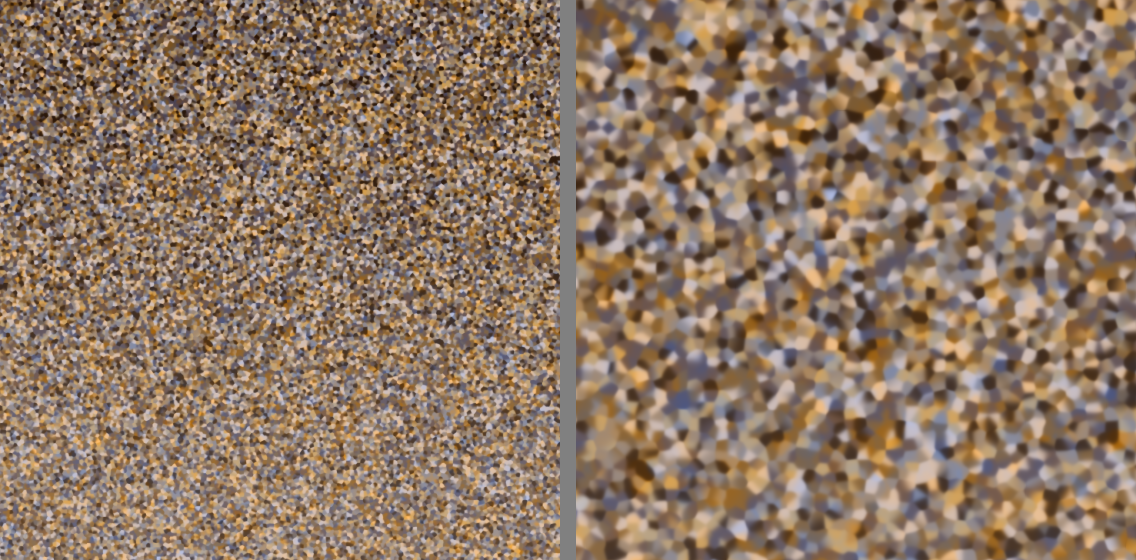
Left: the whole. Right: its middle third, enlarged.
This texture is drawn by a Shadertoy shader. Its source:

```glsl
// Coarse sand: soft tan, ochre and slate grains, darker and harsher towards the top.

const float GRAINS = 168.0;         // fine grains across the canvas
const float TINT_GRAINS = 112.0;    // colour patches across the canvas
const float PEBBLES = 34.0;         // pebble cells across the canvas
const float PEBBLE_CHANCE = 0.02;
const float SOFTNESS = 4.4;         // higher gives crisper grain edges
const float TINT_AMOUNT = 0.36;     // spread between ochre and slate
const float COOL_SHARE = 0.8;       // strength of slate against ochre
const float CONTRAST_BOTTOM = 1.08;
const float CONTRAST_TOP = 1.46;
const float LIGHT_BOTTOM = 0.045;
const float LIGHT_TOP = -0.05;
const vec3 MEAN_COLOR = vec3(0.56, 0.473, 0.402);
const vec3 WARM_AXIS = vec3(0.38, 0.0, -0.58);
const vec3 PEBBLE_COLOR = vec3(0.74, 0.74, 0.75);

// Sand colours, with the share of grains in the fourth component
const vec4 SAND[6] = vec4[6](
    vec4(0.59, 0.52, 0.47, 0.24),
    vec4(0.43, 0.36, 0.35, 0.19),
    vec4(0.51, 0.40, 0.28, 0.18),
    vec4(0.78, 0.69, 0.63, 0.15),
    vec4(0.71, 0.60, 0.45, 0.13),
    vec4(0.31, 0.23, 0.17, 0.11));

// Integer hash of a cell and a layer number, giving three values in 0..1
vec3 hash3(vec2 cell, int layer) {
    uvec3 v = uvec3(ivec3(ivec2(cell) + 64, layer));
    v = v * 1664525u + 1013904223u;
    v.x += v.y * v.z; v.y += v.z * v.x; v.z += v.x * v.y;
    v ^= v >> 16u;
    v.x += v.y * v.z; v.y += v.z * v.x; v.z += v.x * v.y;
    return vec3(v >> 8u) / 16777216.0;
}

// Picks a sand colour according to the shares
vec3 sandColor(float pick) {
    float total = 0.0;
    for (int i = 0; i < 6; i++) {
        total += SAND[i].a;
        if (pick < total) return SAND[i].rgb;
    }
    return SAND[0].rgb;
}

// Smooth cellular noise: blended grain colour in rgb, warm or cool tint in a
vec4 softGrains(vec2 p, int layer) {
    vec2 base = floor(p);
    vec4 sum = vec4(0.0);
    float weightSum = 0.0;
    for (int y = -1; y <= 1; y++) {
        for (int x = -1; x <= 1; x++) {
            vec2 cell = base + vec2(x, y);
            vec3 place = hash3(cell, layer);
            vec3 look = hash3(cell, layer + 1);
            vec2 d = p - cell - 0.5 - 0.9 * (place.xy - 0.5);
            float weight = exp(-SOFTNESS * dot(d, d) + 1.6 * place.z);
            float tint = look.y + look.z - 1.0;
            sum += weight * vec4(sandColor(look.x), tint);
            weightSum += weight;
        }
    }
    return sum / weightSum;
}

// Layered sines for faint large blotches
float blotches(vec2 p) {
    float sum = 0.0;
    float amplitude = 0.5;
    for (int i = 0; i < 4; i++) {
        p = mat2(0.8, 0.6, -0.6, 0.8) * p * 1.7 + 1.3;
        sum += amplitude * sin(p.x + 1.5 * sin(p.y)) * cos(p.y * 0.9);
        amplitude *= 0.75;
    }
    return sum;
}

// Coverage of rare pale pebbles
float pebbles(vec2 p) {
    vec2 cell = floor(p);
    vec3 place = hash3(cell, 9);
    vec3 look = hash3(cell, 10);
    vec2 d = p - cell - mix(vec2(0.35), vec2(0.65), place.xy);
    d.x *= mix(0.8, 1.4, look.x);
    float radius = mix(0.1, 0.2, look.y);
    return step(place.z, PEBBLE_CHANCE) * (1.0 - smoothstep(radius - 0.08, radius + 0.06, length(d)));
}

void mainImage(out vec4 fragColor, in vec2 fragCoord) {
    vec2 uv = fragCoord / iResolution.y;

    // Fine grains carry the light, coarser ones the tint
    vec4 fine = softGrains(uv * GRAINS, 1);
    float tint = softGrains(uv * TINT_GRAINS, 5).a + 0.5 * fine.a;
    tint *= tint < 0.0 ? COOL_SHARE : 1.0;
    float patches = blotches(uv * 9.0);

    // Contrast and light change from bottom to top
    float height = smoothstep(0.0, 1.0, uv.y);
    vec3 color = MEAN_COLOR + (fine.rgb - MEAN_COLOR) * mix(CONTRAST_BOTTOM, CONTRAST_TOP, height);
    color += mix(LIGHT_BOTTOM, LIGHT_TOP, height) + 0.01 * patches;
    float brightness = dot(color, vec3(0.3, 0.59, 0.11));
    color += WARM_AXIS * (TINT_AMOUNT * tint + 0.01 * patches) * smoothstep(0.0, 0.5, brightness);

    color = mix(color, PEBBLE_COLOR, 0.65 * pebbles(uv * PEBBLES));
    fragColor = vec4(clamp(color, 0.03, 1.0), 1.0);
}
```
